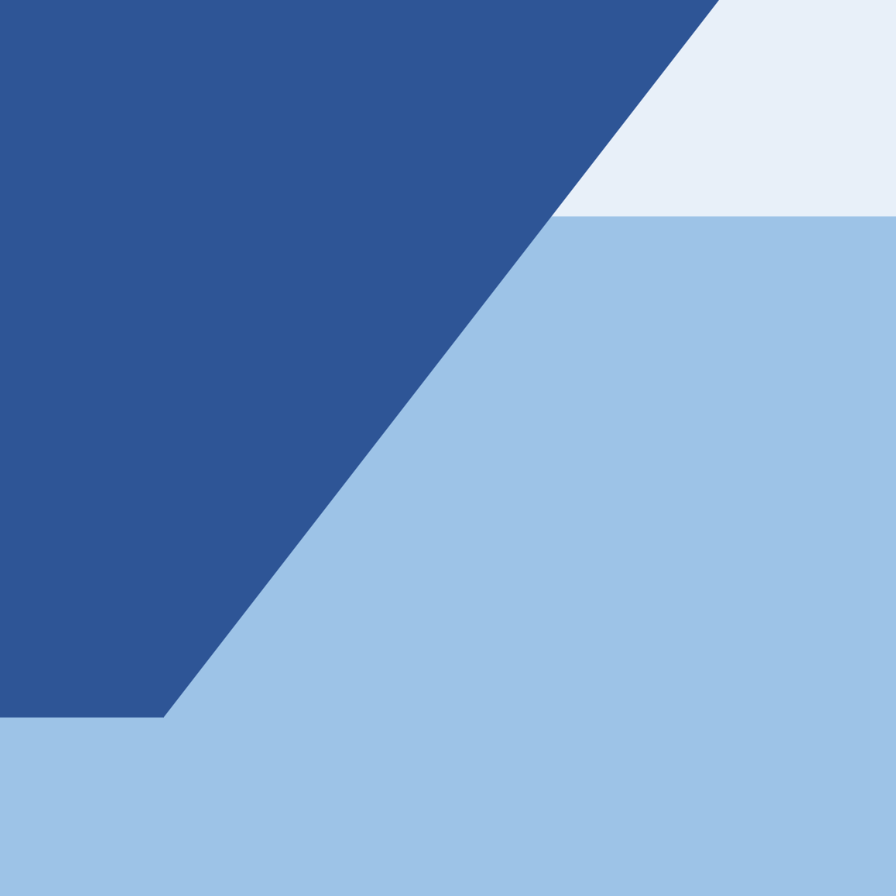
A Shadertoy shader for this background:

```glsl
// Flat geometric background: a dark slanted panel over a light blue field,
// with a pale band along the top right. Each shape is a signed distance to
// straight edges, turned into smooth coverage and layered back to front.

const vec3 FIELD_BLUE = vec3(0.616, 0.765, 0.906);
const vec3 PANEL_BLUE = vec3(0.180, 0.333, 0.590);
const vec3 BAND_PALE  = vec3(0.910, 0.941, 0.978);

const float BAND_BOTTOM  = 0.7585;               // lower edge of the pale band
const vec2  PANEL_CORNER = vec2(0.1825, 0.1992); // lower right corner of the panel
const vec2  PANEL_TOP    = vec2(0.8025, 1.0);    // where the slant meets the top
const float EDGE_PIXELS  = 1.3;                  // width of the smoothed edges

// Signed distance to the line from a to b, negative on its left side.
float leftOfLine(vec2 p, vec2 a, vec2 b) {
    vec2 along = normalize(b - a);
    return dot(p - a, vec2(along.y, -along.x));
}

// Coverage of a shape from its signed distance.
float coverage(float dist, float edgeWidth) {
    return clamp(0.5 - dist / edgeWidth, 0.0, 1.0);
}

void mainImage(out vec4 fragColor, in vec2 fragCoord) {
    vec2 p = fragCoord / iResolution.xy;
    float edgeWidth = EDGE_PIXELS / min(iResolution.x, iResolution.y);

    // Pale band over the field
    float band = BAND_BOTTOM - p.y;
    vec3 color = mix(FIELD_BLUE, BAND_PALE, coverage(band, edgeWidth));

    // Dark panel: left of the slant and above its bottom edge
    float panel = max(leftOfLine(p, PANEL_CORNER, PANEL_TOP), PANEL_CORNER.y - p.y);
    color = mix(color, PANEL_BLUE, coverage(panel, edgeWidth));

    fragColor = vec4(color, 1.0);
}
```
